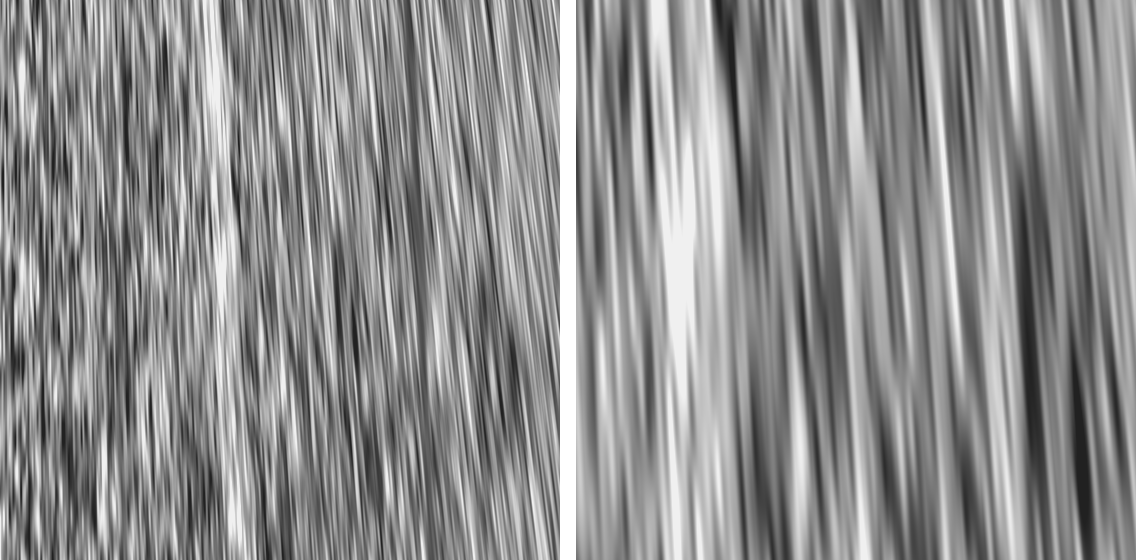
Left, the full canvas; right, a detail of the centre.
Reproduce this texture procedurally as a Shadertoy shader.

```glsl
// Grey fibrous grain: fine leaning streaks with one pale band and dark seams.
#define BASE_TONE 0.56
#define CONTRAST_LEFT 1.32
#define CONTRAST_RIGHT 1.08
#define LEAN 0.14
#define WAVER 0.0025
#define FINE_COLUMNS 330.0
#define STREAK_ROWS 12.5
#define PALE_BAND_X 0.378
#define PALE_BAND_GAIN 0.27
#define CRACK_X 0.727
#define SEAM_X 0.195
#define DARK_TONE 0.25

float hash(vec2 p) {
    return fract(sin(dot(p, vec2(127.1, 311.7))) * 43758.5453);
}

// Smooth random values along one fibre; fibres lengthen to the right.
float fibre(float column, float y, float columns, float rows) {
    float seed = column + columns * 7.0;
    float shift = hash(vec2(seed, 3.7));
    float stretch = mix(1.35, 0.6, clamp(column / columns, 0.0, 1.0));
    float t = y * rows * stretch * (0.7 + 0.6 * shift) + shift * 37.0;
    float cell = floor(t);
    float blend = smoothstep(0.0, 1.0, t - cell);
    return mix(hash(vec2(seed, cell)), hash(vec2(seed, cell + 1.0)), blend);
}

// Neighbouring fibres blended sideways, centred on zero.
float grain(vec2 p, float columns, float rows) {
    float x = p.x * columns;
    float column = floor(x);
    float blend = smoothstep(0.0, 1.0, x - column);
    float left = fibre(column, p.y, columns, rows);
    float right = fibre(column + 1.0, p.y, columns, rows);
    return mix(left, right, blend) - 0.5;
}

// Soft vertical strip around a centre line.
float strip(float x, float centre, float inner, float outer) {
    return 1.0 - smoothstep(inner, outer, abs(x - centre));
}

void mainImage(out vec4 fragColor, in vec2 fragCoord) {
    vec2 uv = fragCoord / iResolution.xy;
    float depth = 1.0 - uv.y;

    // Fan the fibres out toward the lower right and let them waver.
    vec2 p = vec2(uv.x / (1.0 + LEAN * depth), uv.y);
    p.x += WAVER * grain(p, 14.0, 4.0);

    // Layered streaks from hair-thin to broad.
    float streaks = 0.46 * grain(p, FINE_COLUMNS, STREAK_ROWS)
                  + 0.40 * grain(p, FINE_COLUMNS * 0.57, STREAK_ROWS * 0.9)
                  + 0.19 * grain(p, FINE_COLUMNS * 0.25, STREAK_ROWS * 0.55)
                  + 0.13 * grain(p, 22.0, 2.5);
    float tone = BASE_TONE + streaks * mix(CONTRAST_LEFT, CONTRAST_RIGHT, uv.x);
    tone += 0.04 * smoothstep(0.45, 0.7, uv.x) - 0.015;

    // Pale band with frayed edges and a shadow along its right side.
    float fray = 0.005 * grain(p, 90.0, 7.0);
    tone += PALE_BAND_GAIN * strip(p.x + fray, PALE_BAND_X, 0.013, 0.023);
    tone -= 0.10 * strip(p.x + fray, PALE_BAND_X + 0.034, 0.004, 0.015);

    // Dark crack on the right, faint seam on the left.
    float crackX = CRACK_X + 0.045 * depth;
    float crack = strip(uv.x + fray, crackX, 0.003, 0.012);
    float seam = strip(p.x + fray, SEAM_X, 0.002, 0.012);
    tone = mix(tone, DARK_TONE, 0.75 * crack);
    tone = mix(tone, DARK_TONE, mix(0.6, 0.2, uv.y) * seam);

    fragColor = vec4(vec3(clamp(tone, 0.13, 0.94)), 1.0);
}
```
